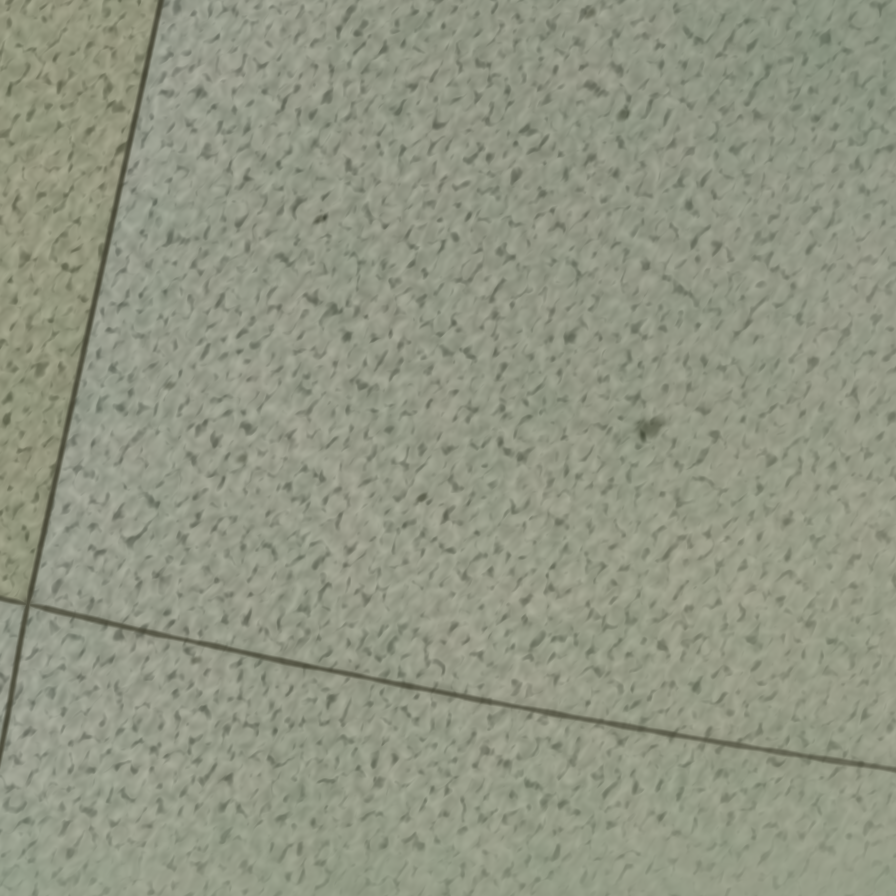
This texture is drawn by a Shadertoy shader. Its source:

```glsl
// Speckled stone floor tiles divided by two thin, slightly bowed grout seams.
// Warped gradient noise makes the grain and flecks; broad gradients tint the
// tiles, and a few soft ellipses add the larger dark mineral spots.

#define STONE_COLOR vec3(0.593, 0.606, 0.540)
#define GROUT_COLOR vec3(0.285, 0.285, 0.220)
#define GRAIN_SCALE 66.0
#define GRAIN_CONTRAST 0.085
#define FLECK_DEPTH 0.160
#define WARP_AMOUNT 0.35
#define SEAM_HALF_WIDTH 0.0030
#define SEAM_SOFTNESS 0.0024
#define SPOT_DEPTH 0.170

const int SPOT_COUNT = 8;
// Spot centre and radius
const vec3 SPOTS[SPOT_COUNT] = vec3[](
    vec3(0.723, 0.522, 0.020), vec3(0.357, 0.755, 0.008),
    vec3(0.270, 0.488, 0.010), vec3(0.189, 0.569, 0.008),
    vec3(0.658, 0.984, 0.009), vec3(0.697, 0.872, 0.011),
    vec3(0.471, 0.444, 0.007), vec3(0.219, 0.263, 0.008));

vec2 randomGradient(ivec2 cell) {
    uint h = uint(cell.x) * 1597u + uint(cell.y) * 51749u;
    h = (h ^ (h >> 15u)) * 73757u;
    h = (h ^ (h >> 13u)) * 92821u;
    h ^= h >> 16u;
    float angle = float(h & 65535u) * 6.2832 / 65536.0;
    return vec2(cos(angle), sin(angle));
}

float gradientNoise(vec2 p) {
    ivec2 cell = ivec2(floor(p));
    vec2 f = fract(p);
    vec2 w = f * f * f * (f * (f * 6.0 - 15.0) + 10.0);
    float a = dot(randomGradient(cell), f);
    float b = dot(randomGradient(cell + ivec2(1, 0)), f - vec2(1, 0));
    float c = dot(randomGradient(cell + ivec2(0, 1)), f - vec2(0, 1));
    float d = dot(randomGradient(cell + ivec2(1, 1)), f - vec2(1, 1));
    return mix(mix(a, b, w.x), mix(c, d, w.x), w.y);
}

// Soft bump of height one around a centre
float glow(vec2 p, vec2 center, vec2 radius) {
    vec2 q = (p - center) / radius;
    return exp(-dot(q, q));
}

float seamMask(float dist, float halfWidth, float pixel) {
    float soft = max(SEAM_SOFTNESS, pixel);
    return 1.0 - smoothstep(halfWidth - soft, halfWidth + soft, abs(dist));
}

void mainImage(out vec4 fragColor, in vec2 fragCoord) {
    vec2 uv = fragCoord / iResolution.xy;
    float pixel = 1.0 / iResolution.y;

    // Signed distances to the steep and the shallow seam
    float steep = (uv.x - 0.0315 - 0.2205 * (uv.y - 0.327)) * 0.977;
    steep -= 0.006 * smoothstep(0.327, 0.16, uv.y) * 0.9;
    float shallow = (uv.y - 0.3325 + 0.235 * uv.x - 0.043 * uv.x * uv.x) * 0.977;
    shallow += 0.0008 * gradientNoise(uv * 14.0);

    // Broad light and tint
    float upperLeftTile = smoothstep(0.004, -0.004, steep) * smoothstep(-0.004, 0.004, shallow);
    vec3 color = STONE_COLOR;
    color += vec3(-0.012, -0.016, -0.044) * upperLeftTile;
    color += vec3(0.010, 0.016, 0.026) * exp(-abs(steep) * 9.0) * (1.0 - upperLeftTile);
    color -= vec3(0.038, 0.020, 0.024) * glow(uv, vec2(1.0, 1.0), vec2(0.28, 0.25));
    color -= vec3(0.018, 0.016, 0.016) * glow(uv, vec2(0.62, 0.80), vec2(0.35, 0.30));
    color += vec3(0.004, 0.006, -0.008) * glow(uv, vec2(0.85, 0.32), vec2(0.40, 0.25));
    color += vec3(-0.006, 0.006, -0.006) * smoothstep(0.25, 0.0, uv.y);
    color += vec3(0.022, 0.016, 0.020) * gradientNoise(uv * 5.0 + 3.7);
    color += vec3(0.020, 0.006, 0.010) * gradientNoise(uv * 19.0 + 8.1);

    // Softly curled grain, stretched along the rising diagonal
    vec2 p = mat2(0.57, -0.82, 0.82, 0.57) * uv * GRAIN_SCALE * vec2(0.82, 1.22);
    p += WARP_AMOUNT * vec2(gradientNoise(p * 0.8 + 17.0), gradientNoise(p * 0.8 + 43.0));
    float grain = gradientNoise(p) + 0.6 * gradientNoise(p * 1.9 + 9.0);
    float fleckNoise = gradientNoise(p * 1.15 + 71.0) + 0.35 * gradientNoise(p * 2.3 + 29.0);
    float fleck = smoothstep(0.06, 0.62, fleckNoise);
    float sharpness = 1.0 - 0.30 * smoothstep(0.45, 1.0, uv.x) - 0.40 * smoothstep(0.14, 0.0, uv.y);
    color += GRAIN_CONTRAST * sharpness * grain * vec3(1.0, 0.98, 0.96);
    color -= FLECK_DEPTH * sharpness * fleck * vec3(1.0, 0.98, 0.94);

    // Larger mineral spots
    float spots = 0.0;
    for (int i = 0; i < SPOT_COUNT; i++) {
        vec2 q = mat2(0.87, -0.5, 0.5, 0.87) * (uv - SPOTS[i].xy);
        float r = length(q * vec2(0.85, 1.45)) / SPOTS[i].z + 0.3 * grain;
        spots = max(spots, 1.0 - smoothstep(0.25, 1.15, r));
    }
    color -= SPOT_DEPTH * spots;

    // Grout seams and the darker knot where they cross
    float steepSeam = seamMask(steep, SEAM_HALF_WIDTH, pixel);
    float shallowSeam = seamMask(shallow, SEAM_HALF_WIDTH * (1.0 + 0.5 * gradientNoise(uv * 30.0)), pixel);
    shallowSeam *= 0.80 - 0.14 * smoothstep(0.3, 1.0, uv.x);
    float knot = 0.8 * glow(uv, vec2(0.031, 0.327), vec2(0.008));
    float shade = 0.18 * exp(-min(abs(steep), abs(shallow)) * 190.0);
    float seam = max(max(steepSeam * 0.94, shallowSeam), max(knot, shade));
    color = mix(color, GROUT_COLOR + 0.04 * grain, seam);

    fragColor = vec4(clamp(color, 0.0, 1.0), 1.0);
}
```
